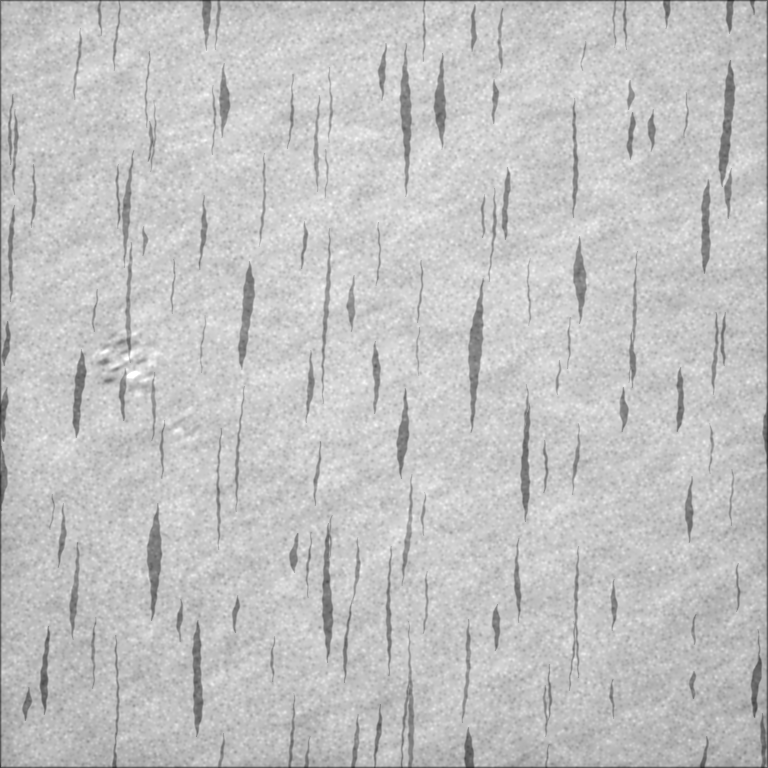
Write a Shadertoy shader that draws this texture.

```glsl
// Pale grey wood surface with upright dark lens-shaped flecks, soft mottling and fine grain.

vec4 hash4(vec2 p) {
    vec4 s = vec4(dot(p, vec2(127.1, 311.7)), dot(p, vec2(269.5, 183.3)),
                  dot(p, vec2(419.2, 371.9)), dot(p, vec2(83.7, 247.1)));
    return fract(sin(s) * 43758.5);
}

// Cellular noise: one soft light or dark blob per cell, centred on zero
float cellBlobs(vec2 p) {
    vec2 cell = floor(p);
    float sum = 0.0;
    for (int y = -1; y <= 1; y++)
    for (int x = -1; x <= 1; x++) {
        vec2 id = cell + vec2(x, y);
        vec4 h = hash4(id);
        vec2 d = p - id - h.xy;
        sum += (2.0 * h.z - 1.0) * exp(-4.0 * dot(d, d));
    }
    return sum;
}

// Darkness of the scattered flecks: tapered, slightly leaning and bent
float flecks(vec2 uv, float soft) {
    float dark = 0.0;
    for (int i = 0; i < 150; i++) {
        float n = float(i);
        vec4 h = hash4(vec2(n, 7.0));
        vec4 k = hash4(vec2(n, 29.0));
        vec2 center = fract(n * vec2(0.7549, 0.5698) + 0.12 * h.xy) * 1.08 - 0.04;
        float halfLength = 0.017 + 0.055 * h.z * h.z + 0.02 * k.z + 0.07 * pow(k.x, 9.0);
        vec2 d = uv - center;
        float t = d.y / halfLength;
        if (abs(t) > 1.0) continue;

        float lean = mix(0.0, 0.085, k.y) * d.y;
        float bend = 0.0016 * sin(3.0 * t + 6.3 * h.x);
        float ragged = 0.0006 * sin(d.y * 330.0 + 40.0 * h.y);
        float x = d.x - lean - bend - ragged;
        float halfWidth = (0.0016 + 0.0062 * h.w * h.w) * (0.45 + 9.0 * halfLength);
        halfWidth = min(halfWidth, 0.0085);
        halfWidth *= (1.0 - t * t) * (0.9 + 0.25 * sin(4.0 * t + 6.3 * k.w));
        float mask = 1.0 - smoothstep(-soft, soft, abs(x) - halfWidth);
        dark = max(dark, mask * mix(0.21, 0.34, 0.5 * h.w + 0.5 * k.z));
    }
    return dark;
}

void mainImage(out vec4 fragColor, in vec2 fragCoord) {
    vec2 uv = fragCoord / iResolution.xy;
    float soft = max(0.0016, 0.8 / iResolution.y);

    // Broad light, brightest above the middle
    vec2 fromLight = uv - vec2(0.48, 0.68);
    float tone = 0.815 - 0.16 * dot(fromLight, fromLight);

    // Mottling in short streaks that rise to the right
    vec2 streak = vec2(uv.x, uv.y - 0.35 * uv.x);
    streak += 0.004 * sin(uv.yx * vec2(31.0, 23.0) + 2.0 * sin(uv * 17.0));
    tone += 0.038 * cellBlobs(streak * vec2(18.0, 36.0));
    tone += 0.040 * cellBlobs(streak * vec2(43.0, 85.0) + 11.0);

    // Two crinkled patches with bright and dark ripples
    vec2 large = (uv - vec2(0.163, 0.525)) / vec2(0.042, 0.043);
    vec2 small = (uv - vec2(0.240, 0.442)) / vec2(0.022, 0.020);
    float patches = exp(-pow(dot(large, large), 2.0)) + 0.6 * exp(-dot(small, small));
    tone += 0.34 * patches * cellBlobs(streak * vec2(65.0, 150.0) + 5.0);
    tone -= 0.25 * exp(-25.0 * dot(small, small));

    tone -= flecks(uv, soft);

    // Fine grain
    tone += 0.085 * cellBlobs(uv * 235.0 + 3.0);

    // Shaded margin and thin dark rim
    vec2 edge = min(uv, 1.0 - uv);
    float border = min(edge.x, edge.y);
    tone -= 0.06 * exp(-border / 0.012);
    tone *= mix(0.55, 1.0, smoothstep(0.0005, 0.0028, border));

    fragColor = vec4(vec3(clamp(tone, 0.0, 1.0)), 1.0);
}
```
